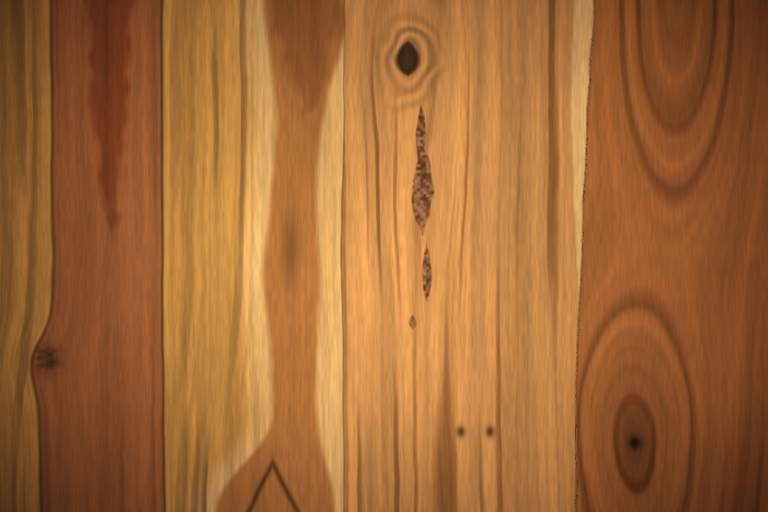
Reproduce this texture procedurally as a Shadertoy shader.

```glsl
// Warm wooden boards with pale sapwood, cathedral grain, knots and a split, under a soft vignette.

float hash(vec2 p) {
    return fract(sin(dot(p, vec2(127.1, 311.7))) * 43758.55);
}

float noise(vec2 p) {
    vec2 i = floor(p), f = fract(p);
    f = f * f * (3.0 - 2.0 * f);
    return mix(mix(hash(i), hash(i + vec2(1, 0)), f.x),
               mix(hash(i + vec2(0, 1)), hash(i + vec2(1, 1)), f.x), f.y);
}

float bump(float x, float centre, float width) {
    float d = (x - centre) / width;
    return exp(-d * d);
}

// Spindle shape, pointed at both ends, with a ragged edge
float spindle(vec2 p, vec2 centre, vec2 size, float soft) {
    vec2 q = (p - centre) / size;
    float ragged = 0.5 * (noise(p * vec2(60.0, 35.0)) - 0.5);
    return smoothstep(-soft, soft, 1.0 - q.y * q.y - abs(q.x) + ragged * (1.0 - soft));
}

// Long streaks that follow the growth rings
float grain(float ring, float y) {
    return 0.45 * noise(vec2(ring * 42.0, y * 1.3))
         + 0.33 * noise(vec2(ring * 105.0 + 7.0, y * 2.5))
         + 0.22 * noise(vec2(ring * 210.0, y * 9.0));
}

float darkLines(float ring, float y) {
    return smoothstep(0.6, 0.92, noise(vec2(ring * 80.0 + 31.0, y * 1.6)));
}

void mainImage(out vec4 fragColor, in vec2 fragCoord) {
    vec2 uv = fragCoord / iResolution.xy;
    vec2 p = uv * vec2(1.5, 1.0);
    float y = p.y;
    float x = p.x + 0.012 * (noise(vec2(p.x * 5.0, y * 4.0)) - 0.5)
                  + 0.003 * (noise(vec2(p.x * 20.0, y * 18.0)) - 0.5);

    // Board borders
    float leftEdge = 0.1 - 0.025 * (1.0 - smoothstep(0.15, 0.45, y)) - 0.028 * bump(y, 0.29, 0.06);
    float seam = mix(1.12, 1.157, y);
    float heartWidth = 0.04 + 0.012 * bump(y, 0.46, 0.1) + 0.045 * smoothstep(0.72, 1.05, y);
    float foot = 1.0 - smoothstep(0.0, 0.19, y);
    float heartL = 0.57 + 0.025 * smoothstep(0.6, 1.0, y) - heartWidth - 0.11 * foot;
    float heartR = 0.575 + 0.025 * smoothstep(0.6, 1.0, y) + heartWidth + 0.035 * foot;

    // Ring fields: bent round the knots, or closed into cathedral arches
    vec2 topKnot = vec2(0.795, 0.88), lowKnot = vec2(1.24, 0.135), sideKnot = vec2(0.094, 0.3);
    float ring = x;
    ring -= 0.65 * (x - topKnot.x) * exp(-dot((p - topKnot) * vec2(11, 6), (p - topKnot) * vec2(11, 6)));
    ring -= 0.4 * (x - 0.83) * bump(x, 0.83, 0.07) * bump(y, 0.63, 0.16);
    ring += (0.1 - leftEdge) * bump(x, 0.08, 0.09);
    vec2 w = vec2(x, y);
    float lowArch = length((w - lowKnot) * vec2(1.0, 0.42));
    float highArch = length((w - vec2(1.32, 1.0)) * vec2(1.0, 0.3));
    float arch = -log(exp(-22.0 * lowArch) + exp(-22.0 * highArch)) / 22.0;
    float isRight = smoothstep(seam - 0.003, seam + 0.003, x);
    ring = mix(ring, arch, isRight);

    // Board colours from left to right
    vec3 sapwood = vec3(0.84, 0.60, 0.29), cream = vec3(0.94, 0.74, 0.46);
    vec3 col = sapwood;
    float redBoard = smoothstep(leftEdge - 0.004, leftEdge + 0.004, x) * (1.0 - smoothstep(0.318, 0.322, x));
    col = mix(col, vec3(0.67, 0.40, 0.22), redBoard);
    float streakWood = smoothstep(0.318, 0.322, x) * (1.0 - smoothstep(0.666, 0.671, x));
    float pale = smoothstep(heartL - 0.07, heartL - 0.01, x);
    col = mix(col, cream, pale * streakWood * (0.65 + 0.35 * noise(vec2(x * 60.0, y * 2.0))));
    float heart = smoothstep(heartL - 0.008, heartL + 0.008, x) * (1.0 - smoothstep(heartR - 0.008, heartR + 0.008, x));
    col = mix(col, vec3(0.72, 0.46, 0.23), heart);
    float goldBoard = smoothstep(0.666, 0.671, x) * (1.0 - isRight);
    col = mix(col, vec3(0.85, 0.59, 0.325), goldBoard);
    float sliver = smoothstep(0.0, 0.008, x - seam + 0.043 * smoothstep(0.22, 0.95, y));
    col = mix(col, cream, sliver * goldBoard * smoothstep(0.2, 0.35, y));
    col = mix(col, vec3(0.73, 0.44, 0.22), isRight);

    // Growth rings, dark lines and short fibres
    float plain = heart + 0.5 * redBoard;
    col *= 1.0 + (grain(ring, y) - 0.5) * mix(0.4, 0.2, min(plain, 1.0));
    float lineDepth = 0.22 * goldBoard * (1.0 - 0.7 * sliver) + 0.26 * isRight + 0.12 * redBoard + 0.1;
    col *= 1.0 - darkLines(ring, y) * lineDepth * vec3(0.8, 1.0, 1.15) * (1.0 - 0.7 * heart);
    col *= 0.95 + 0.1 * noise(p * vec2(330.0, 45.0));
    col *= 0.94 + 0.12 * noise(p * vec2(7.0, 4.0));

    // Grey mineral streaks in the sapwood
    float streakPath = 0.455 - 0.045 * (1.0 - smoothstep(0.0, 0.5, y));
    float streaks = smoothstep(0.45, 0.8, noise(vec2((x - streakPath) * 95.0, y * 2.5)));
    float streakArea = bump(x, streakPath, 0.035) + 0.4 * bump(x, 0.37, 0.05) + 0.6 * bump(x, 0.04, 0.035);
    col *= 1.0 - streaks * min(streakArea, 1.0) * (1.0 - heart) * vec3(0.36, 0.38, 0.34);

    // Red flame, dark tongue and dark rims of the heartwood
    col *= 1.0 - spindle(w, vec2(0.218, 1.02), vec2(0.042, 0.5), 0.25) * vec3(0.17, 0.29, 0.32);
    col *= 1.0 - spindle(w, vec2(0.6, 1.06), vec2(0.07, 0.29), 0.2) * vec3(0.13, 0.17, 0.18);
    col *= 1.0 - 0.25 * bump(x, 0.568, 0.018) * bump(y, 0.52, 0.07);
    col *= 1.0 - 0.45 * bump(y, 0.095 - 2.0 * abs(x - 0.53), 0.012) * heart;
    col *= 1.0 - 0.35 * bump(x, leftEdge, 0.004) - 0.4 * bump(x, 0.32, 0.003);
    col *= 1.0 - 0.18 * bump(x, 0.669, 0.002) - 0.2 * bump(x, seam, 0.003);
    col *= 1.0 - 0.22 * isRight * bump(arch, 0.108, 0.004);

    // Knots
    float r = length((w - topKnot) * vec2(1.0, 0.7));
    float swirl = 0.5 + 0.5 * sin(r * 260.0 + 6.0 * noise(p * 25.0));
    col *= 1.0 - 0.25 * swirl * (1.0 - smoothstep(0.04, 0.085, r));
    col = mix(col, vec3(0.86, 0.56, 0.32), 0.6 * bump(length(p - vec2(0.78, 0.835)), 0.0, 0.028));
    col *= 1.0 - 0.65 * spindle(p, vec2(0.797, 0.885), vec2(0.024, 0.034), 0.3);
    col *= 1.0 - 0.5 * bump(length(p - sideKnot), 0.0, 0.025) * (0.4 + noise(p * 130.0));
    col *= 1.0 - 0.28 * bump(lowArch, 0.0, 0.045) - 0.5 * bump(length(p - lowKnot), 0.0, 0.013);
    for (int i = 0; i < 2; i++) {
        vec2 pin = vec2(0.9 + 0.057 * float(i), 0.157);
        col *= 1.0 - 0.6 * bump(length((p - pin) * vec2(1.0, 0.75)), 0.0, 0.008);
    }

    // Split filled with rough, crumbly bark
    float split = spindle(w, vec2(0.829 - 0.03 * (y - 0.6), 0.63), vec2(0.02, 0.085), 0.15);
    split = max(split, spindle(w, vec2(0.822, 0.73), vec2(0.009, 0.07), 0.25));
    split = max(split, spindle(w, vec2(0.838, 0.465), vec2(0.009, 0.055), 0.3));
    split = max(split, 0.7 * spindle(w, vec2(0.81, 0.37), vec2(0.007, 0.014), 0.4));
    vec3 bark = mix(vec3(0.32, 0.16, 0.08), vec3(0.68, 0.49, 0.33), noise(p * 170.0));
    col = mix(col, bark, split * 0.92);

    // Vignette, warmer where it is darker
    vec2 q = uv * 2.0 - 1.0;
    float light = 1.0 - dot(q * q, vec2(0.36, 0.21));
    col *= 1.03 * pow(vec3(light), vec3(1.0, 1.17, 1.22));
    fragColor = vec4(clamp(col, 0.0, 1.0), 1.0);
}
```
